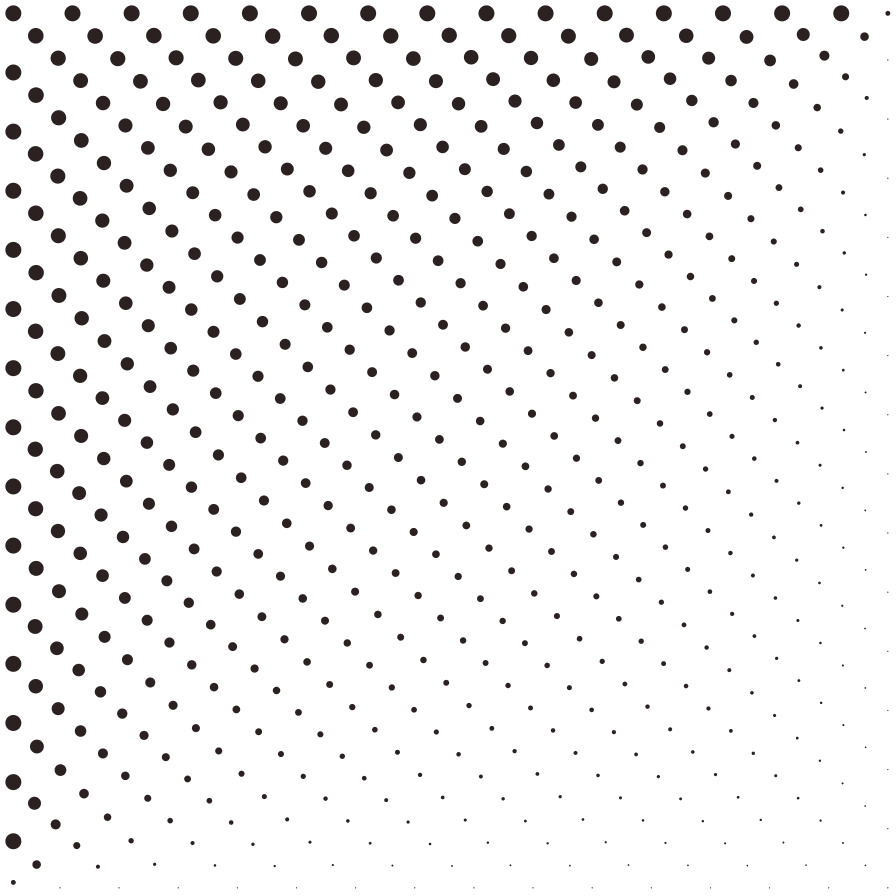
Write a WebGL 1 fragment shader that draws this pattern.

```glsl
precision highp float;
// Halftone field of dark dots on white, shrinking toward the right and bottom.
// Dots sit on 45 degree diagonals mirrored about the main one; each diagonal
// is split into a whole number of equal steps and its radius falls linearly.

uniform vec2 u_resolution;

#define MARGIN 0.0149        // first dot, measured from the top left
#define FAR_EDGE 0.9909      // last dot on every diagonal
#define PITCH 0.0660         // spacing of diagonals along the border
#define STEP 0.02503         // preferred dot spacing along a diagonal
#define RADIUS_START 0.0089
#define RADIUS_END 0.0006
#define CORNER_RADIUS 0.0027
#define CORNER_TOP 0.9909
#define CORNER_LEFT 0.9848
#define INK vec3(0.172, 0.131, 0.131)
#define PAPER vec3(1.0)

float nearestInteger(float x) {
  return floor(x + 0.5);
}

// Signed distance to the closest dot on the closest diagonal.
float dotField(vec2 p) {
  // Fold across the main diagonal.
  vec2 q = vec2(max(p.x, p.y), min(p.x, p.y));
  float diagonal = nearestInteger((q.x - q.y) / PITCH);
  vec2 start = vec2(MARGIN + diagonal * PITCH, MARGIN);
  float run = FAR_EDGE - start.x;

  // The shortest diagonals collapse to a single small corner dot.
  if (run <= 0.0) {
    float corner = p.x > p.y ? CORNER_TOP : CORNER_LEFT;
    return length(q - vec2(corner, MARGIN)) - CORNER_RADIUS;
  }

  // Fit a whole number of steps, then snap to the nearest dot.
  float count = max(nearestInteger(run / STEP), 1.0);
  float along = 0.5 * dot(q - start, vec2(1.0));
  float t = clamp(nearestInteger(along / run * count), 0.0, count) / count;
  return length(q - start - t * run) - mix(RADIUS_START, RADIUS_END, t);
}

void main() {
  float unit = min(u_resolution.x, u_resolution.y);
  vec2 p = gl_FragCoord.xy / u_resolution;
  p.y = 1.0 - p.y;

  // One pixel wide edge smoothing.
  float coverage = clamp(0.5 - dotField(p) * unit, 0.0, 1.0);
  gl_FragColor = vec4(mix(PAPER, INK, coverage), 1.0);
}
```
